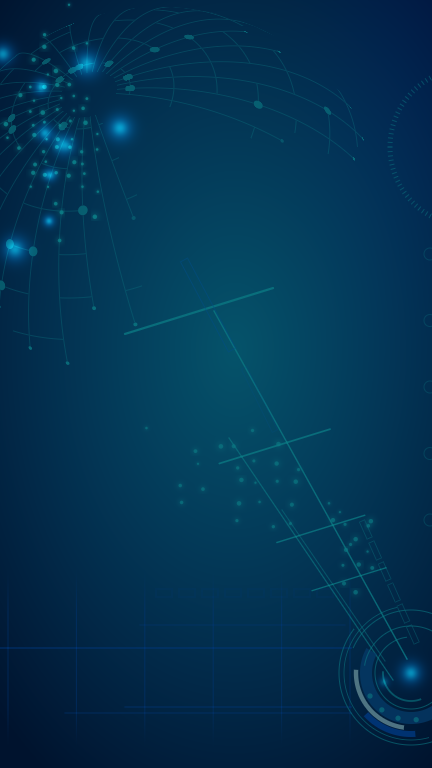
Reproduce this background procedurally as a WebGL 1 fragment shader.

```glsl
precision highp float;
// Deep teal technology backdrop: wire globe, glowing nodes, beams, grid and dials.
uniform vec2 u_resolution;

const float PI = 3.14159;
const vec3 TEAL = vec3(0.04, 0.47, 0.51);
const vec3 BLUE = vec3(0.0, 0.22, 0.5);
float px; // pixel size in canvas units

float hash(vec2 p) { return fract(sin(dot(p, vec2(127.1, 311.7))) * 4375.85); }

float stroke(float d, float w) { return clamp((w - d) / px + 0.5, 0.0, 1.0); }

float line(vec2 p, vec2 a, vec2 b, float w) {
  p -= a;
  b -= a;
  return stroke(length(p - b * clamp(dot(p, b) / dot(b, b), 0.0, 1.0)), w);
}

// Outline of a slanted box around the axis from a to b
float frame(vec2 p, vec2 a, vec2 b, float w) {
  vec2 u = normalize(b - a);
  p -= 0.5 * (a + b);
  float along = abs(dot(p, u)) - 0.5 * length(b - a);
  return stroke(abs(max(along, abs(dot(p, vec2(-u.y, u.x))) - w)), 0.4);
}

float arc(vec2 v, float r, float w, float middle, float spread) {
  float turn = abs(mod(atan(v.y, v.x) - middle + PI, 2.0 * PI) - PI);
  return stroke(max(abs(length(v) - r) - w, (turn - spread) * r), 0.0);
}

// Random dots, thinning out away from a centre
float scatter(vec2 p, float cell, vec2 centre, vec2 spread) {
  vec2 id = floor(p / cell);
  vec2 c = (id + 0.25 + 0.5 * vec2(hash(id), hash(id + 7.3))) * cell;
  vec2 e = (c - centre) / spread;
  float d = length(p - c), r = 1.0 + 1.3 * hash(id + 3.1);
  float spot = 0.7 * stroke(d, r) + 0.3 * exp(-d * d / (5.0 * r * r));
  return spot * step(hash(id + 19.7), exp(-dot(e, e)));
}

// Meridian and parallel coordinates on a tilted sphere
vec2 globeCell(vec2 p) {
  vec2 q = (p - vec2(160, 247)) / 240.0;
  vec3 s = vec3(q, sqrt(max(1.0 - dot(q, q), 0.0)));
  vec3 pole = vec3(-0.3, -0.64, 0.707), inward = vec3(0.68, 0.377, 0.63);
  float turn = atan(dot(s, cross(pole, inward)), dot(s, inward));
  return vec2(turn * 17.0 / PI, acos(clamp(dot(s, pole), -1.0, 1.0)) * 5.5);
}

float globe(vec2 p) {
  vec2 g = globeCell(p), id = floor(g + 0.5), f = g - id;
  vec2 dx = fract(globeCell(p + vec2(1, 0)) - g + 0.5) - 0.5;
  vec2 dy = fract(globeCell(p + vec2(0, 1)) - g + 0.5) - 0.5;
  vec2 d = abs(f) / (sqrt(dx * dx + dy * dy) + 0.004);
  // Meridians end at random heights and leave the inner side open
  float open = smoothstep(2.4, 3.5, abs(id.x));
  float reach = open * (4.6 + 4.2 * hash(vec2(id.x, 2)));
  float wires = stroke(d.x, 0.35) * step(0.7, g.y);
  wires = max(wires, stroke(d.y, 0.35) * step(0.4, hash(vec2(floor(g.x), id.y))));
  float across = f.x * 44.0 * sin(g.y / 5.5);
  float node = stroke(length(vec2(across, f.y * 44.0)), 5.0) * step(0.83, hash(id + 4.0));
  float tip = stroke(length(vec2(across, (g.y - reach) * 44.0)), 2.0) * open;
  float net = max(tip, step(g.y, reach) * max(0.5 * wires, 0.8 * node));
  return net * stroke(length(p - vec2(160, 247)), 240.0);
}

vec3 glow(vec2 p, float x, float y, float r) {
  float d = length(p - vec2(x, y)) / r;
  return vec3(0, 0.2, 0.34) * exp(-2.2 * d * d) + vec3(0.02, 0.24, 0.16) * exp(-9.0 * d * d);
}

void main() {
  // Canvas of 432 x 768 units, measured from the top left
  vec2 p = gl_FragCoord.xy / u_resolution * vec2(432, 768);
  p.y = 768.0 - p.y;
  px = 432.0 / u_resolution.x;

  // Radial backdrop, bluer at the upper right
  float d = min(length((p - vec2(235, 350)) / vec2(336, 511)), 1.0);
  vec3 col = mix(vec3(0.02, 0.325, 0.415), vec3(0, 0.075, 0.18), d);
  col.b += 0.025 * sin(PI * d) + 0.05 * smoothstep(250.0, 432.0, p.x) * smoothstep(500.0, 0.0, p.y);

  // Lower grid
  float fade = smoothstep(565.0, 620.0, p.y) * smoothstep(750.0, 700.0, p.y);
  float grid = 0.45 * fade * stroke(abs(mod(p.x + 26.2, 68.4) - 34.2), 0.5);
  grid += 0.7 * stroke(abs(p.y - 648.0), 0.6) + 0.4 * line(p, vec2(140, 625), vec2(345, 625), 0.5);
  grid += 0.5 * line(p, vec2(65, 713), vec2(352, 713), 0.5) + 0.6 * line(p, vec2(125, 707), vec2(352, 707), 0.5);
  vec2 tile = abs(vec2(mod(p.x - 155.0, 23.0) - 9.0, p.y - 593.0)) - vec2(8, 4);
  grid += 0.3 * stroke(abs(max(tile.x, tile.y)), 0.4) * step(abs(p.x - 247.0), 93.0);
  col = mix(col, BLUE, min(grid, 1.0) * step(p.x, 352.0));

  // Globe and its sparks
  col = mix(col, TEAL, 0.8 * globe(p));
  col = mix(col, TEAL, scatter(p, 13.0, vec2(55, 125), vec2(45, 75)));
  col += glow(p, 120.0, 128.0, 19.0) + glow(p, 87.0, 64.0, 20.0) + glow(p, 3.0, 54.0, 16.0);
  col += glow(p, 41.0, 87.0, 12.0) + glow(p, 45.0, 133.0, 13.0) + glow(p, 64.0, 145.0, 16.0);
  col += glow(p, 50.0, 175.0, 10.0) + glow(p, 15.0, 249.0, 19.0) + glow(p, 49.0, 221.0, 9.0);

  // Diagonal beams, shrinking crossbars and slim frames
  float beam = 0.8 * line(p, vec2(214, 311), vec2(407, 659), 0.7);
  beam += 0.65 * line(p, vec2(229, 438), vec2(393, 680), 0.6) + 0.5 * line(p, vec2(282, 510), vec2(385, 661), 0.5);
  for (int i = 0; i < 6; i++) {
    float k = float(i), s = pow(0.61, k);
    vec2 c = vec2(393, 658) - vec2(194, 347) * s, arm = vec2(1, -0.31) * (26.0 + 48.0 * s);
    if (i < 4) beam += 0.8 * line(p, c - arm, c + arm, 0.5 + 0.6 * s);
    vec2 a = vec2(362, 521) + k * vec2(9.4, 21);
    beam += 0.4 * frame(p, a, a + vec2(7.6, 17), 2.8);
  }
  col = mix(col, TEAL, min(beam, 1.0));
  float slim = frame(p, vec2(184, 260), vec2(232, 350), 4.0) + 0.5 * frame(p, vec2(244, 368), vec2(275, 431), 3.0);
  col = mix(col, vec3(0, 0.3, 0.53), 0.6 * min(slim, 1.0));
  float specks = scatter(p, 19.0, vec2(258, 485), vec2(75, 45)) + scatter(p, 14.0, vec2(348, 558), vec2(16, 55));
  col = mix(col, TEAL, 0.75 * min(specks, 1.0));

  // Ticked dial and beads at the right edge
  vec2 v = p - vec2(469, 147);
  float tick = stroke(abs(fract(atan(v.y, v.x) * 18.0) - 0.5) * 4.5, 0.5) * stroke(abs(length(v) - 79.0), 2.5);
  vec2 bead = vec2(p.x - 430.0, mod(p.y - 220.8, 66.5) - 33.2);
  float ring = stroke(abs(length(bead) - 6.0), 0.5) * step(abs(p.y - 387.0), 145.0);
  col = mix(col, TEAL, 0.5 * tick + 0.3 * ring);

  // Lower dial
  v = p - vec2(411, 673);
  col = mix(col, vec3(0.02, 0.23, 0.41), 0.75 * arc(v, 45.0, 6.0, 2.3, 1.35));
  col = mix(col, BLUE, 0.8 * arc(v, 61.0, 3.0, 1.95, 0.45));
  col = mix(col, vec3(0.34, 0.49, 0.54), 0.9 * arc(v, 55.0, 2.2, 2.45, 0.75));
  float rims = arc(v, 72.0, 0.5, 2.3, 1.5) + arc(v, 67.0, 0.4, 2.9, 1.6) + arc(v, 63.0, 0.5, 4.3, 0.75);
  rims += arc(v, 47.0, 0.5, 4.3, 1.0) + arc(v, 28.0, 0.9, 2.2, 1.0) + arc(v, 36.0, 0.5, 2.6, 2.0);
  for (int i = 0; i < 4; i++) {
    float a = 1.46 + 0.39 * float(i);
    rims += stroke(length(v - 47.0 * vec2(cos(a), sin(a))), 2.6);
  }
  col = mix(col, TEAL, 0.6 * min(rims, 1.0));
  col += glow(v, 0.0, 0.0, 17.0) + 0.5 * glow(v, -27.0, 9.0, 9.0);
  gl_FragColor = vec4(col, 1);
}
```
